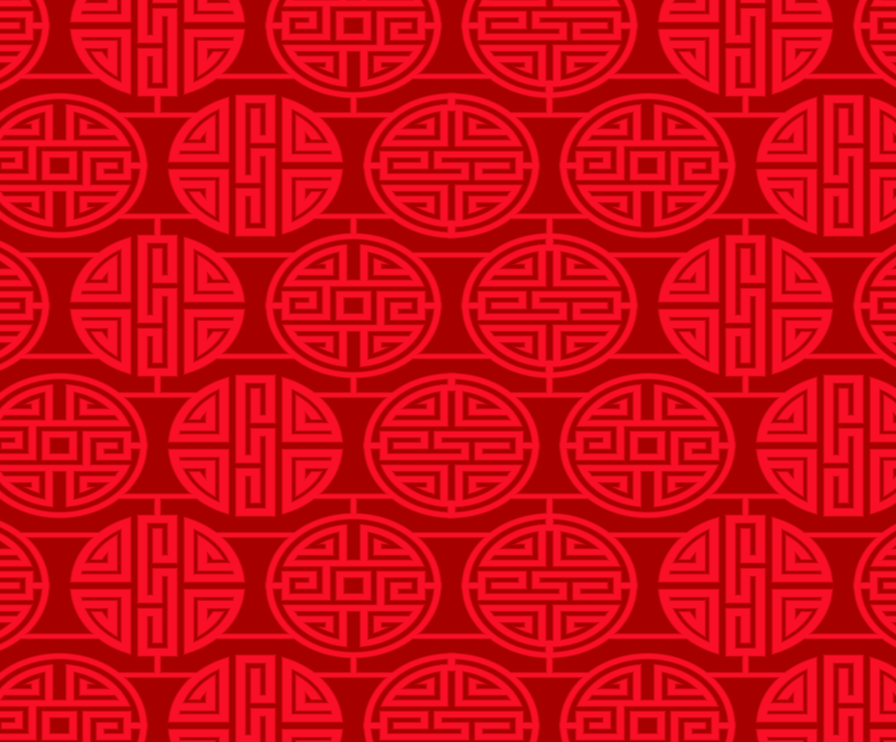
A WebGL 2 fragment shader for this pattern:

```glsl
#version 300 es
precision highp float;
// Staggered rows of three oval fretwork medallions joined by thin red lines.

#define WIDTH 768.0                 // design units across the canvas
#define PITCH vec2(168.0, 120.0)    // medallion spacing
#define RADII vec2(75.0, 62.0)      // medallion half size
#define FIRST vec3(135.0, 51.0, 14.0) // odd column x, even column x, row y
#define RAIL 0.035                  // half strokes, relative to RADII
#define RING 0.040
#define FRET 0.045
#define SPLIT 0.056
#define STEP 0.155                  // fret spacing, relative to RADII
#define SOFTNESS 1.5                // edge blur in design units
#define LINE_RED vec3(0.98, 0.06, 0.16)
#define GROUND_RED vec3(0.65, 0.0, 0.0)

uniform vec2 u_resolution;
out vec4 fragColor;

// Distance to an axis-aligned segment with square ends
float bar(vec2 p, vec2 a, vec2 b) {
    vec2 d = abs(p - 0.5 * (a + b)) - 0.5 * abs(b - a);
    return max(d.x, d.y);
}

// Half of a key fret: S-shaped middle running into a squared spiral
float halfKey(vec2 p, vec2 s) {
    float d = bar(p, vec2(0.0), vec2(-1, 0) * s);
    d = min(d, bar(p, vec2(-1, 0) * s, vec2(-1, 1) * s));
    d = min(d, bar(p, vec2(-1, 1) * s, vec2(5, 1) * s));
    d = min(d, bar(p, vec2(5, 1) * s, vec2(5, -1) * s));
    d = min(d, bar(p, vec2(5, -1) * s, vec2(2, -1) * s));
    d = min(d, bar(p, vec2(2, -1) * s, vec2(2, 0) * s));
    return min(d, bar(p, vec2(2, 0) * s, vec2(4, 0) * s));
}

float keyFret(vec2 p, vec2 s) {
    return min(halfKey(p, s), halfKey(-p, s));
}

// Central square with a hooked spiral on either side
float squareFret(vec2 p) {
    vec2 a = abs(p);
    float square = abs(max(a.x, a.y) - STEP);
    p = (p.x < 0.0 ? -p : p) / STEP;
    float d = bar(p, vec2(2, -2), vec2(2, 1));
    d = min(d, bar(p, vec2(2, 1), vec2(5, 1)));
    d = min(d, bar(p, vec2(5, 1), vec2(5, -1)));
    d = min(d, bar(p, vec2(5, -1), vec2(3, -1)));
    d = min(d, bar(p, vec2(3, -1), vec2(3, 0)));
    d = min(d, bar(p, vec2(3, 0), vec2(4, 0)));
    return min(square, d * STEP);
}

// Four rounded corner panels, each with an inner hook
float corners(vec2 p, vec2 corner, float radius) {
    p = abs(p);
    float r = length(p);
    float outline = abs(max(max(corner.x - p.x, corner.y - p.y), r - radius));
    vec2 e = p - corner - STEP;
    float across = max(max(abs(e.y), -e.x), r - radius);
    float upright = max(max(abs(e.x), -e.y), r - radius + STEP);
    float tip = max(abs(r - radius + STEP), max(-e.x, STEP - e.y));
    return min(min(outline, tip), min(across, upright));
}

// Kinds: 0 split disc, 1 square centre, 2 key centre
float medallion(vec2 p, int kind) {
    if (kind == 0) {
        float column = keyFret(vec2(p.y, -p.x), vec2(0.184, 0.17));
        return min(column, corners(p, vec2(0.36, 0.105), 0.94)) - SPLIT;
    }
    vec2 a = abs(p);
    float ring = abs(length(p) - 0.96) - RING;
    float d = bar(a, vec2(5.0 * STEP, 0), vec2(0.96, 0));
    if (kind == 1) {
        d = min(d, squareFret(p));
        d = min(d, bar(a, vec2(0, 2.0 * STEP), vec2(0.12, 2.0 * STEP)));
        d = min(d, corners(p, vec2(0.12, 2.0 * STEP), 0.805));
    } else {
        d = min(d, keyFret(p, vec2(STEP)));
        d = min(d, corners(p, vec2(0.085, 2.0 * STEP), 0.805));
        d = min(d, bar(a, vec2(0, 0.8), vec2(0.085, 0.8)));
        d = min(d, bar(a, vec2(0, 0.8), vec2(0, 0.96)));
    }
    return min(ring, d - FRET);
}

// One row: medallions, side rails and the posts of odd rows
float rowPattern(vec2 u, float row) {
    bool odd = mod(row, 2.0) > 0.5;
    float x = u.x - (odd ? FIRST.x : FIRST.y);
    float column = floor(x / PITCH.x + 0.5);
    vec2 p = vec2(x - column * PITCH.x, u.y - FIRST.z - row * PITCH.y) / RADII;
    int kind = int(mod(column, 3.0) + 0.5);
    if (!odd && kind < 2) kind = 1 - kind;

    vec2 a = abs(p);
    float rails = max(abs(a.y - 0.7), 0.97 - length(p));
    if (odd) rails = min(rails, bar(a, vec2(0, 0.97), vec2(0, 1.235)));
    return min(medallion(p, kind), rails - RAIL);
}

void main() {
    vec2 u = gl_FragCoord.xy * WIDTH / u_resolution.x;
    float row = floor((u.y - FIRST.z) / PITCH.y);
    float d = min(rowPattern(u, row), rowPattern(u, row + 1.0));
    float edge = max(SOFTNESS, 0.75 * WIDTH / u_resolution.x) / RADII.x;
    float ink = 1.0 - smoothstep(-edge, edge, d);
    fragColor = vec4(mix(GROUND_RED, LINE_RED, ink), 1.0);
}
```
